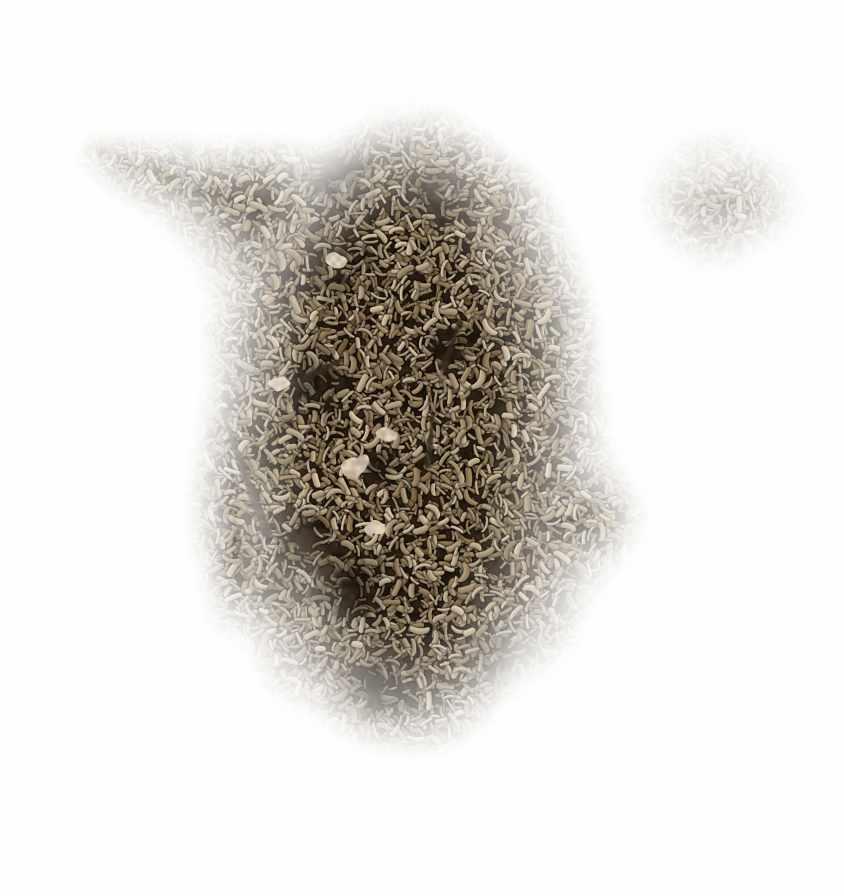
Reproduce this texture procedurally as a Shadertoy shader.

```glsl
// Soft-edged heap of curled wood shavings with dark hollows and twigs on white paper.

vec4 hash4(vec2 p) {
    vec4 q = fract(p.xyxy * vec4(0.1031, 0.1030, 0.0973, 0.1099));
    q += dot(q, q.wzxy + 33.33);
    return fract((q.xxyz + q.yzzw) * q.zywx);
}

float valueNoise(vec2 p) {
    vec2 cell = floor(p), f = fract(p);
    f = f * f * (3.0 - 2.0 * f);
    return mix(mix(hash4(cell).x, hash4(cell + vec2(1, 0)).x, f.x),
               mix(hash4(cell + vec2(0, 1)).x, hash4(cell + vec2(1, 1)).x, f.x), f.y);
}

float ellipse(vec2 p, vec2 radii) {
    float k = length(p / radii);
    return k * (k - 1.0) / (length(p / (radii * radii)) + 1e-4);
}

float smoothUnion(float a, float b, float k) {
    float h = max(k - abs(a - b), 0.0) / k;
    return min(a, b) - h * h * k * 0.25;
}

// Distance to a segment whose radius goes from ra to rb
float taper(vec2 p, vec2 a, vec2 b, float ra, float rb) {
    vec2 ab = b - a;
    float t = clamp(dot(p - a, ab) / dot(ab, ab), 0.0, 1.0);
    return length(p - a - ab * t) - mix(ra, rb, t);
}

float heapDistance(vec2 p) {
    float d = ellipse(p - vec2(0.449, 0.518), vec2(0.247, 0.373));
    d = smoothUnion(d, taper(p, vec2(0.11, 0.83), vec2(0.29, 0.765), 0.038, 0.095), 0.06);
    d = smoothUnion(d, ellipse(p - vec2(0.262, 0.41), vec2(0.062, 0.11)), 0.05);
    d = smoothUnion(d, ellipse(p - vec2(0.635, 0.42), vec2(0.085, 0.07)), 0.06);
    d = smoothUnion(d, ellipse(p - vec2(0.801, 0.772), vec2(0.103, 0.09)), 0.06);
    return d + 0.025 * (valueNoise(p * 14.0) - 0.5);
}

// Shadowed pits: centre and radius
float hollows(vec2 p) {
    const vec3 pits[10] = vec3[10](
        vec3(0.378, 0.811, 0.035), vec3(0.484, 0.785, 0.025),
        vec3(0.378, 0.707, 0.027), vec3(0.354, 0.573, 0.028),
        vec3(0.501, 0.613, 0.022), vec3(0.387, 0.342, 0.038),
        vec3(0.417, 0.232, 0.036), vec3(0.560, 0.264, 0.030),
        vec3(0.420, 0.479, 0.018), vec3(0.345, 0.400, 0.024));
    float shade = 0.0;
    for (int i = 0; i < 10; i++) {
        vec2 v = (p - pits[i].xy) / pits[i].z;
        shade = max(shade, exp(-dot(v, v)));
    }
    return shade * (0.5 + 0.7 * valueNoise(p * 60.0));
}

vec3 shavings(vec2 p, float shade, float aa) {
    vec3 col = vec3(0.15, 0.11, 0.065) * (0.6 + 0.8 * valueNoise(p * 150.0));
    const float size = 0.021;
    for (int layer = 0; layer < 8; layer++) {
        float height = float(layer) / 7.0;
        vec2 g = p / size + float(layer) * vec2(0.37, 0.71);
        for (int n = 0; n < 9; n++) {
            vec2 cell = floor(g) + vec2(n % 3 - 1, n / 3 - 1);
            vec4 r = hash4(cell + float(layer) * 57.0 + 11.0);
            vec4 s = hash4(cell + float(layer) * 91.0 + 203.0);
            // Rotate into the chip's frame and bend it
            vec2 q = (g - cell - r.xy) * size;
            float angle = 3.1416 * r.z + 0.3;
            vec2 axis = vec2(cos(angle), sin(angle));
            q = vec2(dot(q, axis), dot(q, vec2(-axis.y, axis.x)));
            q.y += (s.x - 0.5) * 90.0 * q.x * q.x;
            float width = mix(0.0013, 0.0036, s.y * s.y);
            float d = length(vec2(max(abs(q.x) - mix(0.003, 0.0085, r.w), 0.0), q.y)) - width;
            float present = smoothstep(shade - 0.1, shade + 0.1, s.z + 0.1);
            // Contact shadow, then the lit chip
            col *= 1.0 - 0.4 * present * smoothstep(0.003, 0.0, d);
            float tone = clamp(0.12 + 0.55 * s.w + 0.3 * height, 0.0, 1.0);
            vec3 wood = mix(vec3(0.40, 0.28, 0.12), vec3(0.90, 0.83, 0.70), tone);
            wood *= 0.9 + 0.17 * clamp(q.y / width * sign(axis.x), -1.0, 1.0);
            wood *= 1.0 - 0.5 * shade;
            col = mix(col, wood, present * smoothstep(aa, -aa, d));
        }
    }
    return col;
}

void mainImage(out vec4 fragColor, in vec2 fragCoord) {
    vec2 p = fragCoord / iResolution.y;
    float aa = 0.8 / iResolution.y;
    vec3 paper = vec3(0.995, 0.995, 0.992);
    float depth = -heapDistance(p);
    vec3 col = shavings(p, hollows(p), aa);

    // Dark twigs
    float twig = taper(p, vec2(0.247, 0.544), vec2(0.298, 0.404), 0.002, 0.005);
    twig = min(twig, taper(p, vec2(0.513, 0.640), vec2(0.495, 0.590), 0.002, 0.004));
    twig = min(twig, taper(p, vec2(0.344, 0.579), vec2(0.379, 0.598), 0.004, 0.002));
    twig = min(twig, taper(p, vec2(0.483, 0.537), vec2(0.477, 0.480), 0.002, 0.003));
    twig = min(twig, taper(p, vec2(0.645, 0.548), vec2(0.697, 0.541), 0.003, 0.002));
    twig += 0.003 * (valueNoise(p * 130.0) - 0.5);
    col = mix(col, vec3(0.20, 0.16, 0.11), 0.85 * smoothstep(0.0025, -0.0015, twig));

    // Large pale flakes
    float flake = taper(p, vec2(0.392, 0.476), vec2(0.404, 0.484), 0.010, 0.009);
    flake = min(flake, ellipse(p - vec2(0.431, 0.514), vec2(0.010, 0.007)));
    flake = min(flake, ellipse(p - vec2(0.419, 0.410), vec2(0.010, 0.008)));
    flake = min(flake, ellipse(p - vec2(0.376, 0.709), vec2(0.012, 0.007)));
    flake = min(flake, ellipse(p - vec2(0.312, 0.572), vec2(0.011, 0.006)));
    flake += 0.006 * (valueNoise(p * 110.0) - 0.5);
    vec3 pale = vec3(0.84, 0.77, 0.68) * (0.85 + 0.25 * valueNoise(p * 180.0));
    col = mix(col, pale, smoothstep(aa, -aa, flake));

    // Feathered fade into the paper, fainter on the small outlying heap
    float opacity = smoothstep(0.0, 0.075, depth) * mix(0.35, 1.0, smoothstep(0.03, 0.17, depth));
    opacity *= 1.0 - 0.45 * smoothstep(0.68, 0.74, p.x);
    fragColor = vec4(mix(paper, col, opacity), 1.0);
}
```
